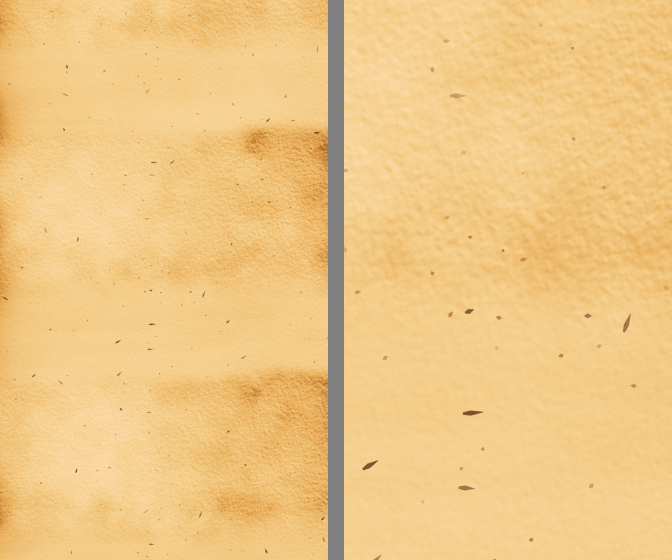
Left, the full canvas; right, a detail of the centre.
Give the GLSL for this texture, as a WebGL 1 fragment shader.

```glsl
precision highp float;
// Aged parchment: golden mottled paper with soft repeating folds, worn edges and dark fibres.
uniform vec2 u_resolution;

const vec3 CREAM = vec3(0.97, 0.83, 0.60);
const vec3 WHEAT = vec3(0.96, 0.81, 0.55);
const vec3 STRAW = vec3(0.95, 0.78, 0.50);
const vec3 HONEY = vec3(0.93, 0.74, 0.44);
const vec3 AMBER = vec3(0.92, 0.70, 0.38);
const vec3 OCHRE = vec3(0.86, 0.61, 0.29);
const vec3 UMBER = vec3(0.66, 0.39, 0.14);
const vec3 FIBRE = vec3(0.40, 0.19, 0.06);
const float FOLD_PERIOD = 0.745;
const float FOLD_START = 0.402;

float hash(vec2 p) {
  vec3 q = fract(p.xyx * 0.1031);
  q += dot(q, q.yzx + 33.33);
  return fract((q.x + q.y) * q.z);
}

float noise(vec2 p) {
  vec2 i = floor(p);
  vec2 f = fract(p);
  f = f * f * (3.0 - 2.0 * f);
  return mix(mix(hash(i), hash(i + vec2(1.0, 0.0)), f.x),
             mix(hash(i + vec2(0.0, 1.0)), hash(i + 1.0), f.x), f.y);
}

float fbm(vec2 p) {
  float sum = 0.0;
  float amp = 0.5;
  for (int i = 0; i < 5; i++) {
    sum += amp * noise(p);
    p = mat2(1.6, 1.2, -1.2, 1.6) * p + 17.3;
    amp *= 0.5;
  }
  return sum / 0.97;
}

// Tone 0 is pale paper, 5 a stain; slightly negative tones are highlights
vec3 paperColor(float tone) {
  vec3 c = mix(CREAM, WHEAT, clamp(tone, -1.0, 1.0));
  c = mix(c, STRAW, clamp(tone - 1.0, 0.0, 1.0));
  c = mix(c, HONEY, clamp(tone - 2.0, 0.0, 1.0));
  c = mix(c, AMBER, clamp(tone - 3.0, 0.0, 1.0));
  c = mix(c, OCHRE, clamp((tone - 4.0) / 1.4, 0.0, 1.0));
  return mix(c, UMBER, clamp((tone - 5.4) / 2.5, 0.0, 1.0));
}

// Fine embossed tooth, lit from the upper left; rotated to hide the lattice
float tooth(vec2 p, float frequency) {
  vec2 q = mat2(0.8, 0.6, -0.6, 0.8) * p * frequency;
  return noise(q) - noise(q + vec2(0.25, -0.95));
}

float blob(vec2 p, vec2 center, vec2 radius) {
  vec2 d = (p - center) / radius;
  return exp(-dot(d, d));
}

// Scattered tapered fibres: one jittered stroke per chosen cell
float fibres(vec2 p, float cell, float chance, float maxLength, float width, float aa) {
  vec2 home = floor(p / cell);
  float ink = 0.0;
  for (int j = -1; j <= 1; j++) {
    for (int i = -1; i <= 1; i++) {
      vec2 id = home + vec2(float(i), float(j));
      vec2 center = (id + 0.15 + 0.7 * vec2(hash(id + 3.1), hash(id + 47.7))) * cell;
      float column = exp(-pow((center.x - 0.49) / 0.06, 2.0));
      float present = step(hash(id + 91.3), chance * (1.0 + 1.5 * column));
      float angle = mix(3.14 * hash(id + 12.9), -0.25, column);
      vec2 dir = vec2(cos(angle), sin(angle));
      float halfLen = maxLength * mix(0.12, 0.5, hash(id + 71.2));
      vec2 d = p - center;
      float along = clamp(dot(d, dir), -halfLen, halfLen);
      float taper = width * (1.0 - 0.65 * abs(along / halfLen + 0.3));
      float mark = 1.0 - smoothstep(taper - aa, taper + aa, length(d - dir * along));
      ink = max(ink, mark * present * mix(0.3, 1.0, hash(id + 28.4)));
    }
  }
  return ink;
}

void main() {
  vec2 p = gl_FragCoord.xy / u_resolution.x;
  float aa = 0.7 / u_resolution.x;
  float fromTop = u_resolution.y / u_resolution.x - p.y;

  // Repeating sheet: rough upper part, smooth band below, soft wavy fold between
  float bend = 0.03 * smoothstep(0.5, 1.0, p.x) + 0.05 * (noise(vec2(p.x * 5.0, 2.0)) - 0.5);
  float sheet = fract((fromTop - FOLD_START + bend) / FOLD_PERIOD);
  vec2 spot = vec2(p.x, sheet);
  float belowFold = smoothstep(0.0, 0.08, sheet);
  float rough = belowFold * (1.0 - smoothstep(0.55, 0.75, sheet));
  float rightSide = smoothstep(0.35, 0.95, p.x);
  float clouds = fbm(p * 4.0 + 5.0) - 0.5;
  float mottling = fbm(p * 16.0 + 31.0) - 0.5;

  // Broad tone of the paper
  float tone = 1.3 + clouds * mix(1.3, 3.0, rough) + mottling * mix(0.8, 2.4, rough);
  tone += rough * rightSide * 2.1;
  tone -= 1.5 * blob(spot, vec2(0.24, 0.27), vec2(0.24, 0.25));
  tone -= 1.6 * blob(spot, vec2(0.87, 0.48), vec2(0.11, 0.12));
  tone -= 0.7 * (blob(spot, vec2(0.6, 0.95), vec2(0.4, 0.06)) + blob(spot, vec2(0.6, -0.05), vec2(0.4, 0.06)));
  tone += belowFold * exp(-sheet / 0.12) * mix(0.8, 1.5, rightSide);
  tone += 0.9 * blob(spot, vec2(0.4, 0.6), vec2(0.4, 0.08)) * (0.6 + 3.0 * mottling);
  tone += (noise(vec2(p.x * 3.0, p.y * 28.0)) - 0.5) * 0.7 * (1.0 - rough);

  // Worn margins and brown stains
  float wear = 0.5 + 1.1 * noise(p * vec2(5.0, 6.0) + 9.0);
  tone += 2.7 * wear * exp(-p.x / 0.06);
  tone += 1.5 * wear * exp((p.x - 1.0) / 0.05) * mix(0.25, 1.0, rough);
  float blotch = smoothstep(0.52, 0.75, fbm(p * vec2(9.0, 13.0) + 63.0));
  tone += blotch * rough * smoothstep(0.55, 0.9, p.x) * 1.2;
  float stain = blob(spot, vec2(0.79, 0.1), vec2(0.04, 0.06));
  tone += stain * rough * (1.2 + 6.0 * mottling);

  // Surface grain, strongest on the rough paper
  float grain = tooth(p, 150.0) + 0.9 * tooth(p + 7.0, 270.0);
  tone += grain * mix(0.65, 1.5, rough) * mix(0.85, 1.2, rightSide);

  vec3 color = paperColor(tone);
  float ink = fibres(p, 0.085, 0.18, 0.019, 0.0026, aa);
  float flecks = fibres(p + vec2(0.0, 5.0), 0.036, 0.13, 0.006, 0.0022, aa);
  color = mix(color, UMBER, flecks * 0.75);
  color = mix(color, FIBRE, ink * 0.9);
  gl_FragColor = vec4(color, 1.0);
}
```
